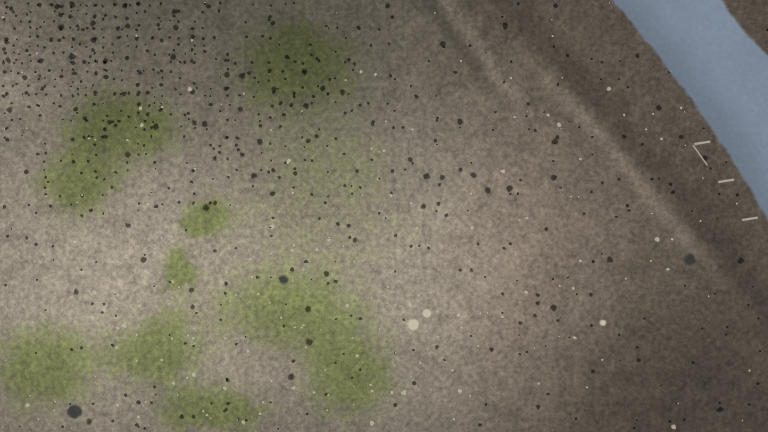
This texture is drawn by a WebGL 2 fragment shader. Its source:

```glsl
#version 300 es
precision highp float;
// Dry grassland seen from above, with a paved road across the upper right corner.
// Soft blobs set the light and the green patches, gradient noise gives the turf,
// and hashed cells scatter tufts and stones.
uniform vec2 u_resolution;
out vec4 fragColor;

vec2 hash2(vec2 p) {
  vec3 q = fract(p.xyx * vec3(0.1031, 0.1030, 0.0973));
  q += dot(q, q.yzx + 33.33);
  return fract((q.xx + q.yz) * q.zy);
}

float corner(vec2 cell, vec2 offset) {
  return dot(hash2(cell) * 2.0 - 1.0, offset);
}

float gradientNoise(vec2 p) {
  vec2 i = floor(p), f = fract(p), e = vec2(0.0, 1.0);
  vec2 u = f * f * f * (f * (f * 6.0 - 15.0) + 10.0);
  return mix(mix(corner(i, f), corner(i + e.yx, f - e.yx), u.x),
             mix(corner(i + e, f - e), corner(i + e.yy, f - e.yy), u.x), u.y);
}

float fbm(vec2 p) {
  float sum = 0.0, amp = 0.6;
  for (int i = 0; i < 4; i++) {
    sum += amp * gradientNoise(p);
    p = mat2(1.6, 1.2, -1.2, 1.6) * p + 17.3;
    amp *= 0.6;
  }
  return sum;
}

float blob(vec2 p, vec2 center, vec2 radius) {
  vec2 q = (p - center) / radius;
  return exp(-dot(q, q));
}

float segment(vec2 p, vec2 a, vec2 b) {
  vec2 d = b - a;
  return length(p - a - d * clamp(dot(p - a, d) / dot(d, d), 0.0, 1.0));
}

// One irregular spot in some of the cells of a grid
float scatter(vec2 p, float scale, float density, float radius) {
  vec2 cell = floor(p * scale), h = hash2(cell + scale);
  vec2 q = fract(p * scale) - 0.3 - 0.4 * hash2(cell + 71.0);
  float size = radius * (0.5 + 0.5 * h.y);
  float d = length(q) + 0.12 * gradientNoise(p * scale * 4.0);
  return step(h.x, density) * (1.0 - smoothstep(size * 0.4, size, d));
}

// Centre x, radius y of the green patches
const vec4 PATCHES[11] = vec4[11](
  vec4(0.18, 0.57, 0.085, 0.085), vec4(0.47, 0.495, 0.05, 0.04),
  vec4(0.415, 0.37, 0.04, 0.045), vec4(0.36, 0.19, 0.10, 0.085),
  vec4(0.10, 0.15, 0.13, 0.10), vec4(0.50, 0.05, 0.13, 0.055),
  vec4(0.81, 0.13, 0.10, 0.10), vec4(0.28, 0.71, 0.13, 0.08),
  vec4(0.68, 0.86, 0.14, 0.10), vec4(0.74, 0.56, 0.28, 0.25),
  vec4(0.66, 0.27, 0.18, 0.10));

void main() {
  vec2 p = gl_FragCoord.xy / u_resolution.y;
  float px = 1.0 / u_resolution.y, t = 1.0 - p.y;
  float broad = fbm(p * 7.0), turf = fbm(p * 28.0), grain = fbm(p * 85.0 + 9.0);
  vec2 warped = p + 0.06 * vec2(fbm(p * 11.0 + 3.0), fbm(p * 11.0 + 40.0));

  // Broad light over the dry ground
  float light = 0.33 + 0.30 * blob(p, vec2(0.25, 0.33), vec2(0.70, 0.45))
    + 0.18 * blob(p, vec2(1.05, 0.38), vec2(0.42, 0.42))
    + 0.10 * blob(p, vec2(0.0, 0.87), vec2(0.15, 0.20))
    - 0.07 * blob(p, vec2(1.50, 0.08), vec2(0.30, 0.20));
  light *= 1.0 + 0.16 * broad + 0.22 * turf + 0.38 * grain;
  vec3 color = light * mix(vec3(1.0, 0.94, 0.84), vec3(1.0, 0.91, 0.81), smoothstep(0.9, 1.3, p.x));

  // Green patches with ragged rims
  float green = 0.0;
  for (int i = 0; i < 11; i++) {
    vec4 patchShape = PATCHES[i];
    green += min(1.0, 0.13 / patchShape.z) * blob(warped, patchShape.xy, patchShape.zw);
  }
  green = smoothstep(0.15, 0.85, green + 0.35 * turf + 0.25 * broad);
  color *= mix(vec3(1.0), vec3(0.80, 0.89, 0.66), green);

  // Worn wheel tracks with a dark verge
  float wobble = 0.018 * broad;
  float upper = p.x - 1.03 - 0.62 * t - 0.35 * t * t + wobble;
  float lower = p.x - 1.10 - 0.95 * t + 0.12 * t * t + wobble;
  float upperFade = 1.0 - smoothstep(0.16, 0.28, t);
  float lowerFade = smoothstep(0.08, 0.25, t) * (1.0 - smoothstep(0.5, 0.72, t));
  color *= 1.0 + 0.22 * upperFade * exp(-pow(upper / 0.018, 2.0))
    - 0.15 * upperFade * exp(-pow((upper + 0.035) / 0.02, 2.0))
    + 0.24 * lowerFade * exp(-pow(lower / 0.024, 2.0))
    - 0.16 * exp(-pow((lower - 0.07) / 0.05, 2.0));

  // Dark tufts, thickest at the upper left, and pale stones
  float tufty = blob(p, vec2(0.15, 0.92), vec2(0.30, 0.20)) + 0.4 * blob(p, vec2(0.55, 0.75), vec2(0.35, 0.2));
  float stony = blob(p, vec2(0.60, 0.25), vec2(0.50, 0.35));
  for (int i = 0; i < 3; i++) {
    float scale = 26.0 + 13.0 * float(i);
    color *= 1.0 - 0.5 * scatter(p, scale, 0.04 + 0.5 * tufty, 0.27);
    color = mix(color, vec3(0.76, 0.73, 0.66), 0.75 * scatter(p + 5.0, scale, 0.012 + 0.07 * stony, 0.20));
  }

  // Larger stones and dark debris
  float ragged = 0.006 * turf;
  float stones = min(length(p - vec2(0.956, 0.248)) - 0.013, length(p - vec2(0.988, 0.275)) - 0.009);
  stones = min(stones, length(p - vec2(1.396, 0.252)) - 0.007) + ragged;
  color = mix(color, vec3(0.77, 0.73, 0.65), 1.0 - smoothstep(-0.003, 0.003, stones));
  float debris = min(length(p - vec2(1.597, 0.40)) - 0.013, length(p - vec2(0.655, 0.352)) - 0.011);
  debris = min(debris, length(p - vec2(0.174, 0.046)) - 0.014) + 2.0 * ragged;
  color = mix(color, vec3(0.19, 0.20, 0.21), 0.8 - 0.8 * smoothstep(-0.004, 0.004, debris));

  // Paved road between two curved edges
  float leftEdge = p.x - 1.417 - 0.86 * t + 0.30 * t * t;
  float rightEdge = 1.671 + 0.60 * t + 1.8 * t * t - p.x;
  float road = min(leftEdge, rightEdge) + 0.009 * turf;
  vec3 paving = vec3(0.46, 0.505, 0.565) * (1.0 + 0.07 * broad + 0.08 * grain);
  paving *= 0.92 + 0.13 * smoothstep(0.0, 0.12, leftEdge);
  color = mix(color, paving, smoothstep(-0.004 - px, 0.004 + px, road));

  // Pale fence posts along the verge
  float posts = segment(p, vec2(1.605, 0.663), vec2(1.637, 0.618)) + 0.001;
  for (int i = 0; i < 3; i++) {
    vec2 foot = vec2(1.610, 0.667) + float(i) * vec2(0.055, -0.088);
    posts = min(posts, segment(p, foot, foot + vec2(0.032, 0.005)));
  }
  color = mix(color, vec3(0.72, 0.71, 0.68), 0.8 - 0.8 * smoothstep(0.001, 0.002 + px, posts));
  fragColor = vec4(clamp(color, 0.0, 1.0), 1.0);
}
```
